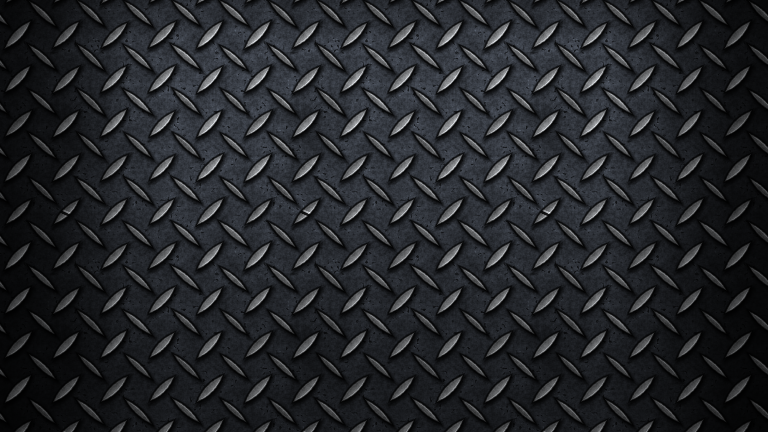
This texture is drawn by a WebGL 2 fragment shader. Its source:

```glsl
#version 300 es
precision highp float;
// Dark steel tread plate: slanted raised lozenges on worn metal under a soft overhead light.
uniform vec2 u_resolution;
out vec4 fragColor;

const vec2 PITCH = vec2(0.1111, 0.1024); // spacing of equal lozenges, in canvas heights
const float TILE = 5.0;                  // the wear repeats every five lozenges

float hash(vec2 p) {
  return fract(sin(dot(p, vec2(127.1, 311.7))) * 43758.55);
}

vec2 gradient(vec2 cell, float period) {
  float a = 6.2832 * hash(mod(cell, period));
  return vec2(cos(a), sin(a));
}

// Gradient noise that wraps after a whole number of cells
float noise(vec2 p, float period) {
  vec2 i = floor(p), f = fract(p), e = vec2(0.0, 1.0);
  vec2 s = f * f * f * (f * (f * 6.0 - 15.0) + 10.0);
  float low = mix(dot(gradient(i, period), f),
                  dot(gradient(i + e.yx, period), f - e.yx), s.x);
  float high = mix(dot(gradient(i + e.xy, period), f - e.xy),
                   dot(gradient(i + e.yy, period), f - e.yy), s.x);
  return mix(low, high, s.y);
}

float wearNoise(vec2 q, float frequency) {
  return noise(q * frequency, TILE * frequency);
}

// Distance to a pointed lens lying along x, size = half length and half width
float lens(vec2 p, vec2 size) {
  float radius = dot(size, size) / (2.0 * size.y);
  return length(vec2(p.x, abs(p.y) + radius - size.y)) - radius;
}

// Metal between the lozenges: mottling, grain, pits, chips and a recurring stain
vec3 plate(vec2 q) {
  float mottle = wearNoise(q, 2.0) + 0.6 * wearNoise(q, 5.0);
  float grain = wearNoise(q, 13.0) + 0.8 * wearNoise(q, 29.0);
  vec3 col = vec3(0.225, 0.243, 0.275) * (1.0 + 0.3 * mottle + 0.3 * grain);
  float patches = smoothstep(-0.1, 0.45, mottle);
  float pits = smoothstep(0.2, 0.45, wearNoise(q + 0.37, 15.0));
  float chips = smoothstep(0.3, 0.5, wearNoise(q + 0.71, 19.0));
  col *= 1.0 - 0.55 * pits * (0.2 + patches);
  col += vec3(0.08, 0.09, 0.1) * chips * patches;
  vec2 stain = mod(q - vec2(1.1, 1.85) + 0.5 * TILE, TILE) - 0.5 * TILE;
  return col * (1.0 - 0.3 * exp(-dot(stain * stain, vec2(5.0, 1.2))));
}

// Lays one family of parallel lozenges over the plate
void addTread(inout vec3 col, vec2 q, float angle, vec2 size, float rising, float light) {
  float px = 1.0 / u_resolution.y;
  vec2 id = mod(floor(q + 0.5), TILE);
  float vary = hash(id + 19.0 * rising + 3.0);
  vec2 v = (fract(q + 0.5) - 0.5) * PITCH;
  v += 0.003 * (vec2(vary, hash(id + 7.3 + rising)) - 0.5);
  angle += 0.06 * (vary - 0.5);
  size *= 0.95 + 0.1 * hash(id + 31.0 + rising);
  vec2 axis = vec2(cos(angle), sin(angle));
  mat2 toLocal = mat2(axis.x, -axis.y, axis.y, axis.x);
  vec2 u = toLocal * v;
  float d = lens(u, size) + 0.0008 * wearNoise(q, 18.0);

  // Soft shadow and dark groove
  float shadow = lens(toLocal * (v - vec2(0.003, -0.005)), size);
  col *= mix(1.0, 0.25, 1.0 - smoothstep(-0.003, 0.011, shadow));
  col *= mix(1.0, 0.2, 1.0 - smoothstep(0.0, 0.005, d));

  // Polished face with a tilted sheen and a brighter rim on the lit side
  float across = u.y / size.y;
  float lit = mix(across, -across, rising);
  float tone = mix(0.35, 0.47, rising) + mix(0.12, 0.17, rising) * lit;
  tone += 0.1 * (vary - 0.5) + 0.08 * wearNoise(q, 9.0) + 0.07 * wearNoise(q, 25.0);
  float rim = 1.0 - smoothstep(0.0, 0.0024, abs(d + 0.0027));
  tone += rim * mix(0.06, 0.2, smoothstep(-0.2, 0.5, lit));
  tone *= 1.0 - 0.25 * smoothstep(0.4, 1.0, abs(u.x) / size.x);

  // One lozenge in each tile carries a gouge with a bright burr
  float gouged = rising * step(length(id - vec2(1.0, 0.0)), 0.1);
  float cut = u.x + 0.006 + 0.4 * u.y;
  tone *= 1.0 - 0.85 * gouged * (1.0 - smoothstep(0.002, 0.004, abs(cut)));
  tone += 0.25 * gouged * (1.0 - smoothstep(0.001, 0.003, abs(cut - 0.006)));

  vec3 face = tone * vec3(0.985, 1.0, 1.02) * mix(0.42, 1.12, light);
  col = mix(col, face, 1.0 - smoothstep(-px, px, d + 0.0011));
}

void main() {
  vec2 p = gl_FragCoord.xy / u_resolution.y;
  vec2 q = (p - vec2(0.0417, 0.5093)) / PITCH;

  // Pool of light, falling off to the sides, the bottom and the top rim
  float side = abs(p.x - 0.5 * u_resolution.x / u_resolution.y);
  float light = mix(0.2, 1.0, 1.0 - smoothstep(0.45, 0.88, side));
  light *= mix(0.42, 1.0, smoothstep(-0.05, 0.8, p.y));
  light *= mix(0.6, 1.0, 1.0 - smoothstep(0.88, 1.06, p.y));

  vec3 col = plate(q) * light;
  addTread(col, q, 0.8, vec2(0.0425, 0.0096), 1.0, light);
  addTread(col, q - 0.5, -0.74, vec2(0.0425, 0.0072), 0.0, light);
  fragColor = vec4(clamp(col, 0.0, 1.0), 1.0);
}
```
